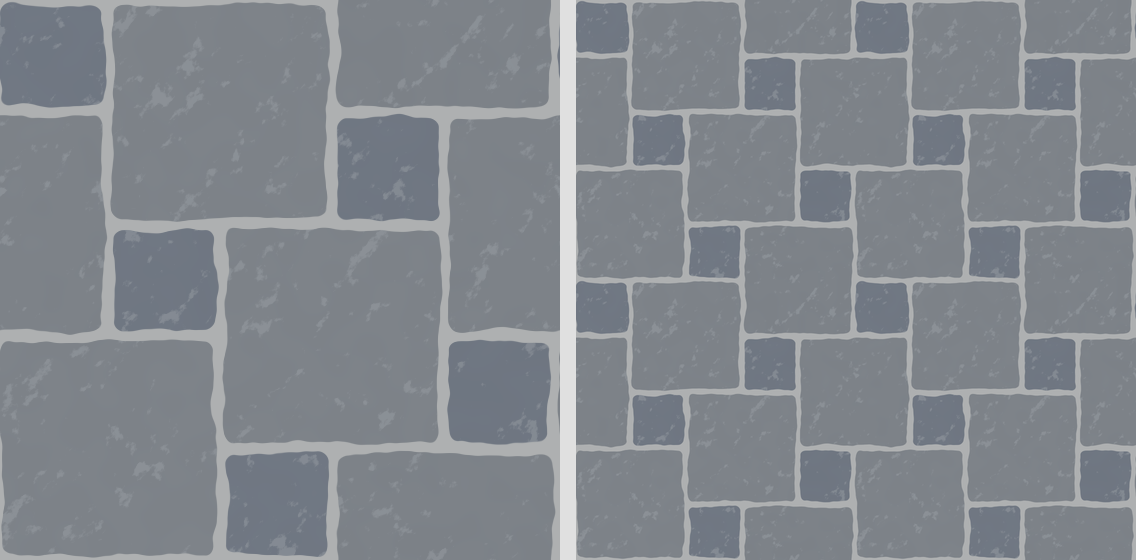
Left, the tile; right, the same tile 2 across and 2 down.
Reproduce this texture procedurally as a WebGL 2 fragment shader.

```glsl
#version 300 es
precision highp float;

uniform vec2 u_resolution;
out vec4 fragColor;

const float GRID = 5.0;          // cells across and down the canvas
const float JOINT_HALF = 0.047;  // half joint width, in cells
const vec3 JOINT = vec3(0.683, 0.692, 0.694);
const vec3 LARGE_STONE = vec3(0.490, 0.510, 0.534);
const vec3 SMALL_STONE = vec3(0.437, 0.466, 0.510);
const vec3 FLECK = vec3(0.600, 0.622, 0.645);

float hash(vec2 cell, float seed) {
    uvec2 c = uvec2(cell);
    uint h = c.x * 1597u + c.y * 51749u + uint(seed) * 7919u + 101u;
    h = (h ^ (h >> 15u)) * 2246822519u;
    h = (h ^ (h >> 13u)) * 3266489917u;
    return float((h ^ (h >> 16u)) & 65535u) / 65536.0;
}

vec2 wrapCell(vec2 cell, float period) {
    return floor(mod(cell + 0.5, period));
}

float corner(vec2 cell, vec2 toPoint, float period, float seed) {
    float angle = 6.28318 * hash(wrapCell(cell, period), seed);
    return dot(vec2(cos(angle), sin(angle)), toPoint);
}

// Gradient noise that wraps after a whole number of cells
float gradientNoise(vec2 p, float period, float seed) {
    vec2 i = floor(p), f = p - i;
    vec2 u = f * f * f * (f * (f * 6.0 - 15.0) + 10.0);
    vec2 e = vec2(1.0, 0.0);
    float low = mix(corner(i, f, period, seed),
                    corner(i + e.xy, f - e.xy, period, seed), u.x);
    float high = mix(corner(i + e.yx, f - e.yx, period, seed),
                     corner(i + e.xx, f - e.xx, period, seed), u.x);
    return mix(low, high, u.y);
}

float fbm(vec2 p, float period, float seed) {
    float sum = 0.0, amplitude = 1.0;
    for (int octave = 0; octave < 4; octave++) {
        sum += amplitude * gradientNoise(p, period, seed + float(octave));
        p *= 2.0;
        period *= 2.0;
        amplitude *= 0.55;
    }
    return sum;
}

float roundedBox(vec2 p, vec2 halfSize, float radius) {
    vec2 q = abs(p) - halfSize + radius;
    return length(max(q, 0.0)) + min(max(q.x, q.y), 0.0) - radius;
}

// Large and small squares in a pinwheel; returns stone origin and side length
vec3 findStone(vec2 p) {
    vec2 cell = floor(p);
    int k = int(mod(cell.x - 2.0 - 2.0 * cell.y + 0.5, GRID));
    vec2 offset = vec2(k == 2 || k == 4, k == 1 || k == 2);
    return vec3(cell - offset, k == 0 ? 1.0 : 2.0);
}

// Uneven hand-cut outline, different for every stone
float stoneDistance(vec2 local, float side, float seed) {
    float wobble = 0.045 * gradientNoise(local * 2.7, 64.0, seed)
                 + 0.018 * gradientNoise(local * 7.5, 64.0, seed + 1.0);
    float halfSide = 0.5 * side;
    return roundedBox(local - halfSide, vec2(halfSide - JOINT_HALF), 0.085) + wobble;
}

// Ragged pale flecks gathered along diagonal streaks
float fleckAmount(vec2 local, float seed) {
    vec2 along = normalize(vec2(0.66, 0.75));
    vec2 q = vec2(dot(local, along), dot(local, vec2(-along.y, along.x)));
    float streak = gradientNoise(q * vec2(1.1, 3.4), 64.0, seed + 2.0);
    float grain = fbm(q * vec2(5.5, 8.0), 64.0, seed + 3.0);
    return smoothstep(0.38, 0.72, grain + 0.85 * streak);
}

void main() {
    vec2 p = gl_FragCoord.xy / u_resolution * GRID;
    float pixel = GRID / min(u_resolution.x, u_resolution.y);

    // Gentle drift of the joints, shared by neighbouring stones
    vec2 drift = vec2(gradientNoise(p, GRID, 11.0), gradientNoise(p, GRID, 12.0));
    p += vec2(0.035, 0.0) + 0.045 * drift;

    vec3 stone = findStone(p);
    vec2 local = p - stone.xy;
    vec2 id = wrapCell(stone.xy, GRID);
    float seed = 20.0 + 10.0 * (id.x + GRID * id.y);

    // Stone face with slight tone variation
    vec3 face = stone.z > 1.5 ? LARGE_STONE : SMALL_STONE;
    face += 0.006 * (hash(id, 5.0) - 0.5);
    face += 0.006 * gradientNoise(local * 3.0, 64.0, seed + 8.0);
    face = mix(face, FLECK, 0.48 * fleckAmount(local, seed));

    float edge = stoneDistance(local, stone.z, seed);
    float cover = smoothstep(-0.75 * pixel, 0.75 * pixel, edge);
    fragColor = vec4(mix(face, JOINT, cover), 1.0);
}
```
